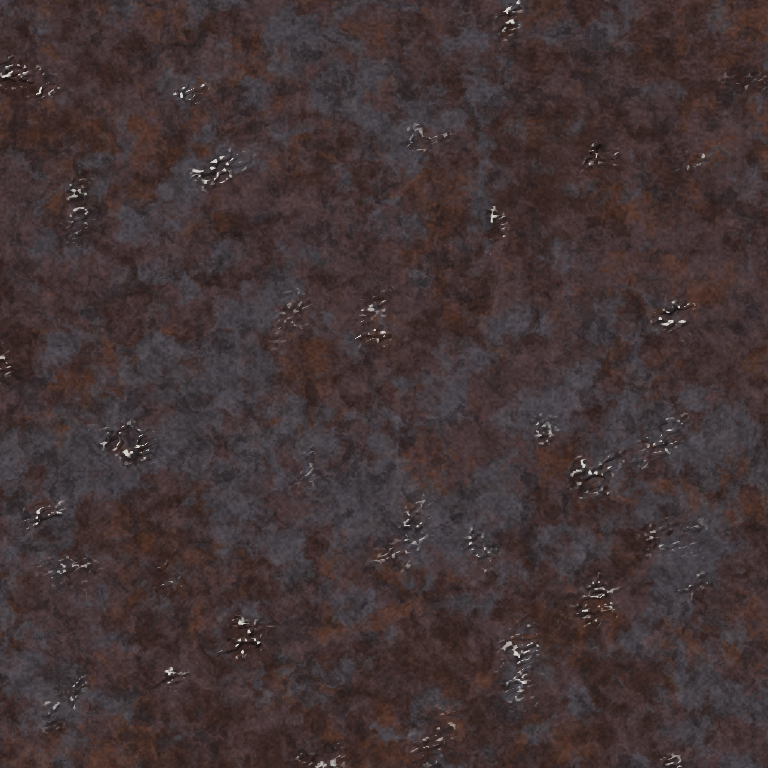
Write a WebGL 2 fragment shader that draws this texture.

```glsl
#version 300 es
precision highp float;
// Weathered dark metal: plum and brown rust, slate patches, pits and flaking glints.

#define PLUM vec3(0.272, 0.208, 0.212)
#define BROWN vec3(0.228, 0.158, 0.146)
#define SLATE vec3(0.275, 0.268, 0.292)
#define RUST vec3(0.335, 0.208, 0.150)
#define PIT vec3(0.165, 0.138, 0.145)
#define GLINT vec3(0.86, 0.85, 0.82)
#define PATCH_SCALE 17.0
#define MOTTLE_SCALE 52.0
#define GRAIN 0.42
#define CLUSTER_CELLS 7.0
#define CLUSTER_SHARE 0.70

uniform vec2 u_resolution;
out vec4 fragColor;

float hash(vec2 p) {
    return fract(sin(dot(p, vec2(127.1, 311.7))) * 43758.5453);
}

float noise(vec2 p) {
    vec2 cell = floor(p);
    vec2 f = fract(p);
    f = f * f * (3.0 - 2.0 * f);
    float low = mix(hash(cell), hash(cell + vec2(1.0, 0.0)), f.x);
    float high = mix(hash(cell + vec2(0.0, 1.0)), hash(cell + vec2(1.0, 1.0)), f.x);
    return mix(low, high, f.y);
}

float fbm(vec2 p) {
    const mat2 turn = mat2(1.6, 1.2, -1.2, 1.6);
    float sum = 0.0;
    float total = 0.0;
    float weight = 0.5;
    for (int i = 0; i < 5; i++) {
        sum += weight * noise(p);
        total += weight;
        p = turn * p + 17.3;
        weight *= 0.68;
    }
    return sum / total;
}

// Thin, mostly level creases that rise slightly to the right
float crease(vec2 p) {
    vec2 q = vec2(p.x, p.y - 0.35 * p.x) * vec2(48.0, 105.0);
    float height = 0.65 * noise(q) + 0.35 * noise(q * 2.1 + 9.1);
    return 1.0 - smoothstep(0.02, 0.10, abs(height - 0.5));
}

// Scattered, tilted oval areas where the surface flakes
float flakeClusters(vec2 p) {
    vec2 home = floor(p * CLUSTER_CELLS);
    float mask = 0.0;
    for (int y = -1; y <= 1; y++) {
        for (int x = -1; x <= 1; x++) {
            vec2 cell = home + vec2(x, y);
            vec2 jitter = vec2(hash(cell + 3.7), hash(cell + 8.2));
            vec2 d = p - (cell + jitter) / CLUSTER_CELLS;
            float angle = mix(-0.3, 1.9, hash(cell + 21.4));
            float c = cos(angle);
            float s = sin(angle);
            d = vec2(c * d.x + s * d.y, c * d.y - s * d.x);
            float size = mix(0.6, 1.25, hash(cell + 31.9));
            float oval = 1.0 - smoothstep(0.25, 1.0, length(d / (size * vec2(0.055, 0.026))));
            float strength = mix(0.2, 1.0, hash(cell + 47.3));
            mask = max(mask, oval * strength * step(hash(cell + 60.1), CLUSTER_SHARE));
        }
    }
    return mask;
}

void main() {
    vec2 p = gl_FragCoord.xy / u_resolution;
    vec2 warp = vec2(fbm(p * 36.0), fbm(p * 36.0 + 41.0)) - 0.5;
    vec2 q = p + 0.035 * warp;

    // Layers of variation, from broad to fine
    float broad = fbm(p * 3.2 + 5.0);
    float patches = fbm(q * PATCH_SCALE);
    float mottle = fbm(q * MOTTLE_SCALE + 13.0);
    float grain = 0.65 * noise(p * 300.0) + 0.35 * noise(p * 170.0 + 7.0) - 0.5;

    // Plum and brown ground
    float ground = 0.3 * broad + 0.35 * patches + 0.35 * mottle;
    vec3 color = mix(BROWN, PLUM, smoothstep(0.40, 0.57, ground));

    // Warm rust stains
    float stain = 0.5 * fbm(q * 11.0 + 71.0) + 0.5 * fbm(q * 44.0 + 29.0);
    color = mix(color, RUST, 0.6 * smoothstep(0.51, 0.65, stain));

    // Slate, gathered in a soft band below the middle
    float band = 0.07 * exp(-pow((p.y - 0.34) / 0.17, 2.0));
    float slate = 0.35 * fbm(p * 4.0 + 90.0) + 0.65 * fbm(q * 24.0 + 53.0) + band;
    color = mix(color, SLATE, 0.8 * smoothstep(0.49, 0.63, slate));

    // Small dark pits
    float pits = fbm(q * 42.0 + 110.0);
    color = mix(color, PIT, 0.55 * smoothstep(0.54, 0.68, pits));

    color *= 1.0 + 0.5 * (mottle - 0.5) + GRAIN * grain;

    // Flaked creases: shadow, dull edge and beaded glints
    float flakes = flakeClusters(p + 0.05 * warp);
    vec2 bent = p + 0.008 * warp;
    float edge = crease(bent) * flakes;
    float shadow = crease(bent + vec2(-0.002, 0.004)) * flakes;
    float beads = smoothstep(0.48, 0.72, noise(p * vec2(250.0, 270.0) + 33.0));
    color *= 1.0 - 0.55 * shadow;
    color += 0.05 * edge;
    color = mix(color, GLINT, clamp(1.5 * edge * beads, 0.0, 0.95));

    fragColor = vec4(color, 1.0);
}
```
